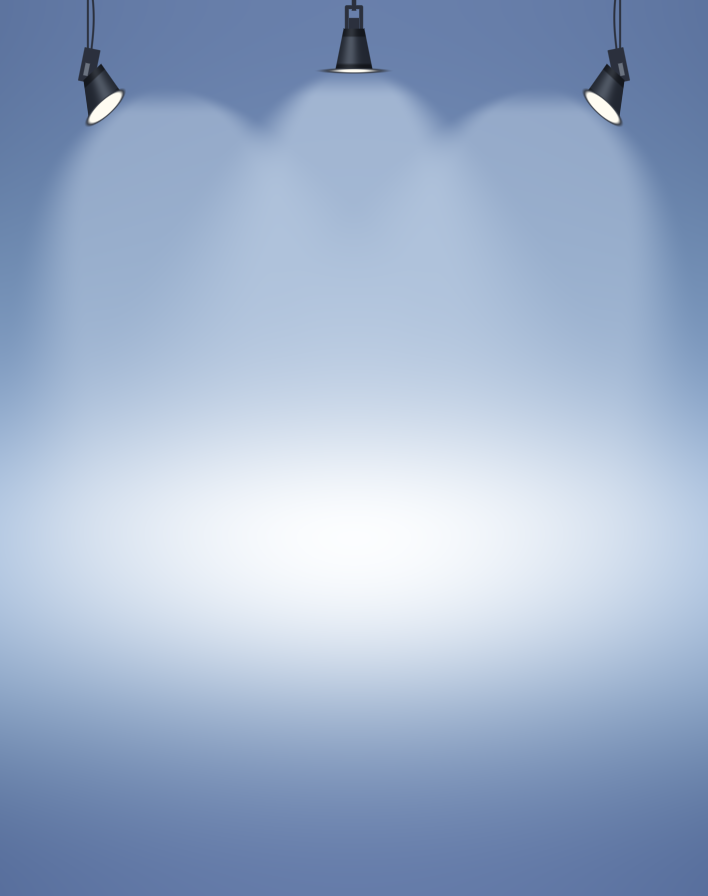
Give the GLSL for this background, as a Shadertoy shader.

```glsl
// Three hanging spotlights throw soft arched beams down a blue studio wall,
// meeting in a white pool of light where the wall curves into the floor.
// Beams are widening arches, the pool is a lopsided Gaussian, lamps are distances.

float fill(float d) {
    float aa = 0.8 / iResolution.y;
    return 1.0 - smoothstep(-aa, aa, d);
}

float box(vec2 p, vec2 halfSize) {
    vec2 d = abs(p) - halfSize;
    return length(max(d, 0.0)) + min(max(d.x, d.y), 0.0);
}

vec2 rotate(vec2 p, float a) {
    return vec2(cos(a) * p.x - sin(a) * p.y, sin(a) * p.x + cos(a) * p.y);
}

// Signed inset from an arch edge, softened further with the drop below its apex
float softArch(float inset, float drop) {
    float blur = 0.012 + 0.28 * drop;
    return smoothstep(-blur, blur, inset) * smoothstep(0.0, 0.035, drop);
}

float centreBeam(vec2 p) {
    float drop = max(0.925 - p.y, 0.0);
    return softArch(0.35 * sqrt(drop) - abs(p.x), drop);
}

// Steep on the outer side, spreading toward the middle on the inner side
float sideBeam(vec2 p) {
    float drop = max(0.905 - p.y, 0.0);
    float x = p.x - 0.225;
    float outer = 0.128 * (1.0 - exp(-drop / 0.065)) - x;
    float inner = 0.5 * sqrt(drop) + x;
    float outerEdge = smoothstep(-0.012 - 0.1 * drop, 0.018 + 0.14 * drop, outer);
    return outerEdge * softArch(inner, drop);
}

vec3 backdrop(vec2 p) {
    vec3 col = mix(vec3(0.46, 0.57, 0.72), vec3(0.41, 0.50, 0.67), smoothstep(0.65, 1.0, p.y));
    col = mix(col, vec3(0.59, 0.70, 0.84), exp(-pow(abs(p.y - 0.4) / 0.17, 2.0)));
    col = mix(col, vec3(0.39, 0.48, 0.66), 1.0 - smoothstep(0.0, 0.25, p.y));
    return col - 0.3 * p.x * p.x * smoothstep(0.1, 0.4, abs(p.y - 0.45));
}

// Tapered housing with its lens at the origin, opening along -y
vec3 lampHead(vec3 col, vec2 q, float height, float radius, float skew, float lensDepth) {
    vec2 b = vec2(q.x + skew * q.y, q.y);
    float t = clamp(b.y / height, 0.0, 1.0);
    float width = radius * mix(1.0, 0.55, t);
    float body = max(abs(b.y - 0.5 * height) - 0.5 * height, abs(b.x) - width);
    float sheen = exp(-pow((b.x / width + 0.25) / 0.45, 2.0));
    vec3 metal = mix(vec3(0.13, 0.15, 0.19), vec3(0.31, 0.34, 0.39), sheen);
    // Dark bands at the rim and the collar
    metal *= 1.0 - 0.45 * (1.0 - smoothstep(0.12, 0.2, t)) - 0.4 * smoothstep(0.78, 0.84, t);
    col = mix(col, metal, fill(body));
    float lens = (length(q / vec2(radius, lensDepth)) - 1.0) * lensDepth;
    col = mix(col, vec3(0.22, 0.24, 0.28), fill(lens - 0.0012));
    return mix(col, vec3(1.0, 0.99, 0.95), fill(lens));
}

vec3 centreLamp(vec3 col, vec2 p) {
    vec3 dark = vec3(0.17, 0.19, 0.24);
    float yoke = abs(box(p - vec2(0.0, 0.978), vec2(0.008, 0.014))) - 0.0022;
    float mount = box(p - vec2(0.0, 0.971), vec2(0.006, 0.009));
    float cable = box(p - vec2(0.0, 1.0), vec2(0.0025, 0.012));
    col = mix(col, dark, fill(min(yoke, min(mount, cable))));
    return lampHead(col, p - vec2(0.0, 0.921), 0.047, 0.021, 0.0, 0.0018);
}

vec3 sideLamp(vec3 col, vec2 p) {
    vec3 dark = vec3(0.17, 0.19, 0.24);
    // A pair of gently bowed cables
    float bow = 0.0025 * sin(45.0 * (p.y - 0.945));
    float cables = min(abs(p.x - 0.297), abs(p.x - 0.293 + bow)) - 0.0011;
    col = mix(col, dark, fill(max(cables, 0.943 - p.y)));
    vec2 m = rotate(p - vec2(0.2955, 0.927), -0.2);
    col = mix(col, dark, fill(box(m, vec2(0.008, 0.018)) - 0.001));
    col = mix(col, vec3(0.42, 0.45, 0.50), fill(box(m - vec2(0.002, -0.005), vec2(0.0025, 0.007))));
    vec2 q = rotate(p - vec2(0.2775, 0.880), 0.75);
    return lampHead(col, q, 0.039, 0.0245, 0.42, 0.0075);
}

void mainImage(out vec4 fragColor, in vec2 fragCoord) {
    vec2 p = (fragCoord - vec2(0.5 * iResolution.x, 0.0)) / iResolution.y;
    vec2 mirrored = vec2(abs(p.x), p.y);
    vec3 col = backdrop(p);

    // Overlapping beams, each screening the light of the others
    float shade = (1.0 - 0.7 * centreBeam(p))
                * (1.0 - 0.55 * sideBeam(p))
                * (1.0 - 0.55 * sideBeam(vec2(-p.x, p.y)));
    float beams = (1.0 - shade) * smoothstep(0.2, 0.46, p.y);
    col = mix(col, vec3(0.72, 0.79, 0.88), beams);

    // Pool of light, reaching further over the floor than up the wall
    float rise = p.y - 0.4;
    vec2 pool = vec2(p.x / 0.37, rise / (rise > 0.0 ? 0.138 : 0.188));
    col = mix(col, vec3(0.99, 0.995, 1.0), 0.99 * exp(-dot(pool, pool)));

    col = centreLamp(col, p);
    col = sideLamp(col, mirrored);
    fragColor = vec4(clamp(col, 0.0, 1.0), 1.0);
}
```
